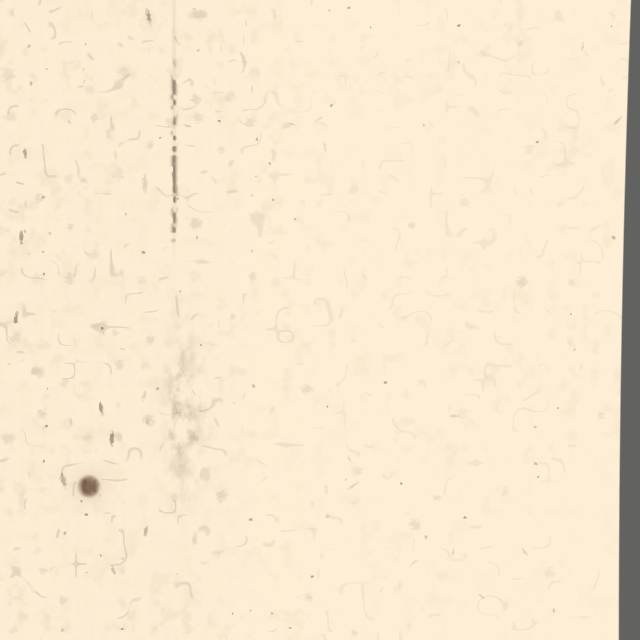
Write a WebGL 2 fragment shader that draws this texture.

```glsl
#version 300 es
precision highp float;

uniform vec2 u_resolution;
out vec4 outColor;

const vec3 PAPER = vec3(0.996, 0.935, 0.835);
const vec3 DINGY = vec3(0.945, 0.885, 0.780);
const vec3 INK = vec3(0.47, 0.41, 0.34);
const vec3 STAIN = vec3(0.40, 0.29, 0.22);
const vec3 BACKING = vec3(0.385, 0.385, 0.380);
const float EDGE_BOTTOM = 0.967;
const float EDGE_BOW = 0.019;
const float FOLD_X = 0.272;
const vec2 STAIN_POS = vec2(0.139, 0.240);
const float STAIN_RADIUS = 0.019;
const float MOTTLE = 0.62;
const float FIBRE = 0.30;

float hash(vec2 p) {
    return fract(sin(dot(p, vec2(127.1, 311.7))) * 43758.5453);
}

float noise(vec2 p) {
    vec2 i = floor(p);
    vec2 f = fract(p);
    f = f * f * (3.0 - 2.0 * f);
    return mix(mix(hash(i), hash(i + vec2(1.0, 0.0)), f.x),
               mix(hash(i + vec2(0.0, 1.0)), hash(i + 1.0), f.x), f.y);
}

float fbm(vec2 p) {
    float sum = 0.0;
    float amp = 0.5;
    for (int i = 0; i < 4; i++) {
        sum += amp * noise(p);
        p = p * 2.03 + 17.3;
        amp *= 0.5;
    }
    return sum;
}

// One soft, ragged grain per occupied cell; tilt is the spread of its angle
float specks(vec2 p, float cells, float density, vec2 size, float tilt) {
    vec2 id = floor(p * cells);
    vec2 center = (id + 0.3 + 0.4 * vec2(hash(id + 3.1), hash(id + 7.7))) / cells;
    float angle = (hash(id + 11.9) - 0.5) * tilt;
    float c = cos(angle);
    float s = sin(angle);
    vec2 d = mat2(c, -s, s, c) * (p - center);
    d /= size * mix(0.6, 1.2, hash(id + 23.5));
    float ragged = length(d) + 0.7 * (noise(p * 300.0) - 0.5);
    float present = step(hash(id + 41.3), density);
    return present * mix(0.3, 1.0, hash(id + 57.1)) * (1.0 - smoothstep(0.35, 1.15, ragged));
}

// Thin curled hairs along the level lines of a noise field
float fibres(vec2 p) {
    float ridge = abs(noise(p * 38.0 + 5.0) - 0.5);
    float gaps = smoothstep(0.60, 0.78, noise(p * 47.0 + 31.0));
    return gaps * (1.0 - smoothstep(0.015, 0.07, ridge));
}

// Broken dark crease above, faint grey smear below
float fold(vec2 p) {
    float x = p.x - FOLD_X;
    float span = smoothstep(0.60, 0.64, p.y) * (1.0 - smoothstep(0.87, 0.92, p.y));
    float dots = smoothstep(0.38, 0.75, noise(vec2(p.x * 150.0, p.y * 125.0)));
    float crease = span * dots * exp(-pow(x / 0.0042, 2.0));
    float hairline = 0.10 * exp(-pow(x / 0.003, 2.0)) * smoothstep(0.55, 0.7, p.y);
    vec2 q = (p - vec2(FOLD_X + 0.013, 0.36)) / vec2(0.026, 0.11);
    float smear = exp(-dot(q, q)) * smoothstep(0.35, 0.75, fbm(p * vec2(70.0, 45.0)));
    return 0.65 * crease + hairline + 0.35 * smear;
}

void main() {
    vec2 p = gl_FragCoord.xy / u_resolution;
    float pixel = 1.0 / min(u_resolution.x, u_resolution.y);
    float wear = 1.0 - smoothstep(0.15, 0.60, p.x);

    // Paper with fine mottling, dirtier toward the left
    float patches = smoothstep(0.25, 0.75, noise(p * 9.0 + 2.0));
    float grain = smoothstep(0.47, 0.76, fbm(p * vec2(58.0, 50.0)));
    float weave = noise(p * vec2(140.0, 22.0)) * noise(p * vec2(25.0, 120.0) + 9.0);
    float dirt = MOTTLE * grain * mix(0.45, 1.0, patches) + 0.25 * weave * wear;
    vec3 color = mix(PAPER, DINGY, clamp(dirt * mix(0.75, 1.15, wear) + 0.10 * wear, 0.0, 1.0));

    // Fibres, dust and larger upright flecks
    float marks = FIBRE * fibres(p) * mix(0.25, 0.55, wear);
    marks += 0.55 * specks(p, 34.0, mix(0.05, 0.10, wear), vec2(0.0032, 0.0024), 6.28);
    marks += 0.22 * specks(p + 0.37, 19.0, 0.10, vec2(0.009, 0.0025), 6.28);
    marks += 0.16 * specks(p + 0.71, 24.0, mix(0.07, 0.20, wear), vec2(0.010, 0.009), 6.28);
    marks += 0.60 * wear * specks(p + 0.13, 15.0, 0.13, vec2(0.0045, 0.013), 0.7);
    marks += fold(p);
    color = mix(color, INK, clamp(marks, 0.0, 0.85));

    // Round brown stain with a faint halo
    float r = length(p - STAIN_POS) / STAIN_RADIUS;
    float core = (1.0 - smoothstep(0.45, 1.10, r)) * mix(0.65, 1.0, noise(p * 160.0));
    color = mix(color, STAIN, 0.92 * core + 0.10 * exp(-r * r * 0.5));

    // Bowed sheet edge against the backing
    float edge = EDGE_BOTTOM + EDGE_BOW * p.y * p.y;
    float soft = 0.0008 + 0.5 * pixel;
    color = mix(color, BACKING, smoothstep(edge - soft, edge + soft, p.x));

    outColor = vec4(color, 1.0);
}
```
